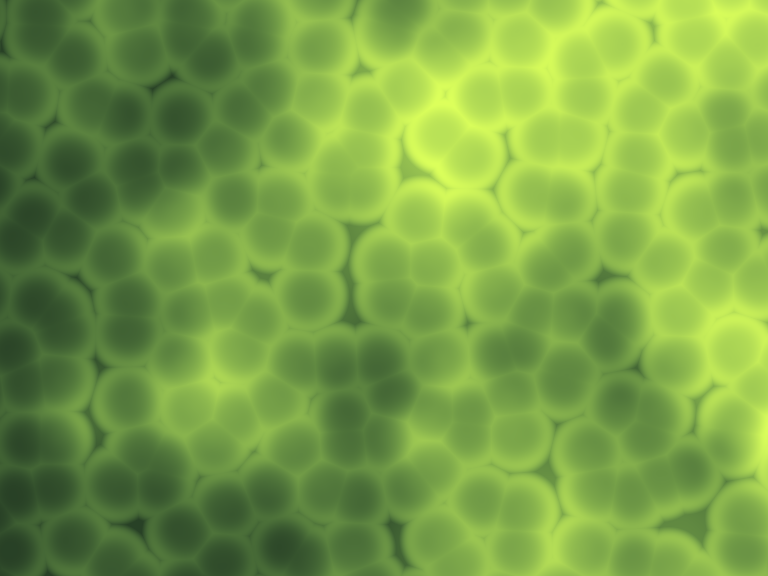
Give the GLSL for this texture, as a Shadertoy shader.

```glsl
// Soft green cells packed like living tissue: the distance to the nearest
// jittered grid point glows toward each rim and sinks again in the gaps.
// Layered value noise and a left-to-right rise light the whole sheet.

float hash(vec2 p) {
    return fract(sin(dot(p, vec2(127.1, 311.7))) * 43758.5453);
}

vec2 hash2(vec2 p) {
    return vec2(hash(p), hash(p + 57.3));
}

float valueNoise(vec2 p) {
    vec2 cell = floor(p);
    vec2 f = fract(p);
    f = f * f * f * (f * (f * 6.0 - 15.0) + 10.0);
    float low = mix(hash(cell), hash(cell + vec2(1, 0)), f.x);
    float high = mix(hash(cell + vec2(0, 1)), hash(cell + vec2(1, 1)), f.x);
    return mix(low, high, f.y);
}

float fbm(vec2 p) {
    float sum = 0.0;
    float amplitude = 0.5;
    for (int i = 0; i < 3; i++) {
        sum += amplitude * valueNoise(p);
        p = mat2(1.6, 1.2, -1.2, 1.6) * p + 7.7;
        amplitude *= 0.55;
    }
    return sum;
}

// Distance to the nearest cell centre
float nearestCentre(vec2 p) {
    vec2 cell = floor(p);
    float nearest = 4.0;
    for (int y = -1; y <= 1; y++) {
        for (int x = -1; x <= 1; x++) {
            vec2 id = cell + vec2(x, y);
            vec2 centre = id + 0.5 + 0.88 * (hash2(id) - 0.5);
            nearest = min(nearest, distance(p, centre));
        }
    }
    return nearest;
}

// Dark yellowish greens up to bright lime
vec3 leafColor(float t) {
    return vec3(0.25, 0.38, 0.20)
         + vec3(0.44, 0.57, 0.22) * t
         + vec3(0.11, 0.0, -0.07) * t * t;
}

void mainImage(out vec4 fragColor, in vec2 fragCoord) {
    vec2 uv = fragCoord / iResolution.y;
    float across = fragCoord.x / iResolution.x;

    // Flat cell middles, a soft glow at the rim, shadow in the gaps
    float d = nearestCentre(uv * 11.5 + 3.0);
    float rim = sin(min(6.2 * d * d * d, 3.8));

    // Broad uneven light, stronger on the right, eased at both ends
    float light = mix(-0.03, 0.51, smoothstep(0.3, 0.62, across));
    light += 1.8 * (fbm(uv * 2.6 + 4.2) - 0.463);
    light = 0.38 + 0.7 * tanh((light - 0.38) / 0.7);

    float tone = clamp(light + 0.23 * rim, -0.22, 1.1);
    fragColor = vec4(leafColor(tone), 1.0);
}
```
